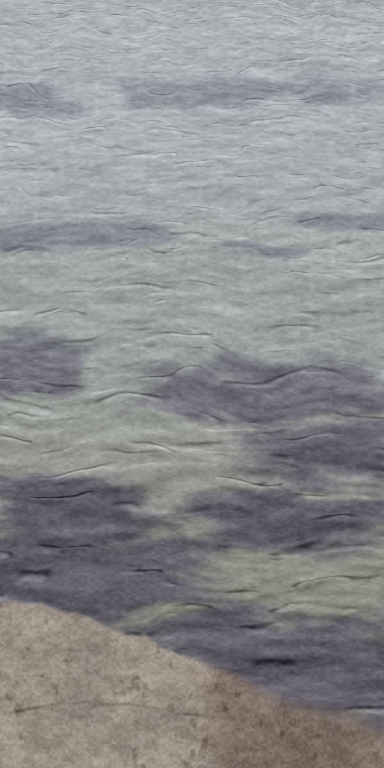
Give the GLSL for this texture, as a Shadertoy shader.

```glsl
// Rippled shallow water over dark weed beds, with a sloping rock at the shore.
// Positions are in canvas widths: x runs 0..1, y runs 0..2.

const vec3 FAR_WATER  = vec3(0.67, 0.69, 0.71);
const vec3 MID_WATER  = vec3(0.61, 0.63, 0.62);
const vec3 NEAR_WATER = vec3(0.55, 0.55, 0.51);
const vec3 FAR_WEED   = vec3(0.47, 0.48, 0.54);
const vec3 NEAR_WEED  = vec3(0.35, 0.34, 0.39);
const vec3 DRY_ROCK   = vec3(0.60, 0.56, 0.52);
const vec3 WET_ROCK   = vec3(0.49, 0.43, 0.395);
const float NEAR_PERIOD = 0.068;  // ripple cell height at the bottom
const float PERIOD_FALL = 0.026;  // loss of cell height per unit of height
const float RIPPLE_STRETCH = 2.9;
const float SLOPE_LIGHT = 0.30;
const float CREST_DARK = 0.17;
const float CREST_GLINT = 0.09;
const float WATER_GRAIN = 0.055;
const float ROCK_GRAIN = 0.09;

// Weed beds: centre xy, radii zw
const int BEDS = 12;
const vec4 BED[BEDS] = vec4[](
    vec4(0.08, 1.74, 0.17, 0.040), vec4(0.58, 1.765, 0.32, 0.036),
    vec4(0.21, 1.38, 0.25, 0.035), vec4(0.72, 1.345, 0.12, 0.030),
    vec4(0.91, 1.43, 0.11, 0.030), vec4(0.04, 1.05, 0.17, 0.090),
    vec4(0.70, 0.98, 0.31, 0.090), vec4(0.92, 0.82, 0.28, 0.100),
    vec4(0.20, 0.66, 0.25, 0.095), vec4(0.74, 0.64, 0.29, 0.085),
    vec4(0.22, 0.51, 0.42, 0.120), vec4(0.78, 0.27, 0.45, 0.150));

float hash(vec2 p) {
    return fract(sin(dot(p, vec2(127.1, 311.7))) * 43758.5453);
}

float noise(vec2 p) {
    vec2 i = floor(p), f = fract(p);
    f = f * f * (3.0 - 2.0 * f);
    return mix(mix(hash(i), hash(i + vec2(1, 0)), f.x),
               mix(hash(i + vec2(0, 1)), hash(i + vec2(1, 1)), f.x), f.y);
}

float fbm(vec2 p) {
    float sum = 0.0, amp = 0.5;
    for (int i = 0; i < 4; i++) {
        sum += amp * noise(p);
        p = mat2(0.8, 0.6, -0.6, 0.8) * p * 2.03 + 17.3;
        amp *= 0.5;
    }
    return sum / 0.9375;
}

float ellipse(vec2 p, vec2 centre, vec2 radii) {
    return length((p - centre) / radii);
}

// Ripple plane with perspective: cells shrink towards the top
vec2 ripplePlane(vec2 p) {
    float period = NEAR_PERIOD - PERIOD_FALL * p.y;
    vec2 q = vec2((p.x - 0.5) / (period * RIPPLE_STRETCH), -log(period) / PERIOD_FALL);
    q.y += 1.1 * noise(q * vec2(0.7, 0.3) + 5.0) + 0.35 * noise(q * vec2(1.6, 0.8) + 61.0);
    return q;
}

float waveHeight(vec2 q) {
    return 0.52 * noise(q) + 0.30 * noise(q * vec2(1.6, 1.9) + 9.0)
         + 0.18 * noise(q * vec2(3.3, 3.7) + 31.0);
}

// Thin broken crest lines: dark on the line, light just beside it
float crestLines(vec2 q) {
    float shade = 0.0;
    for (int i = 0; i < 3; i++) {
        float seed = 23.0 * float(i);
        vec2 s = q * (0.85 + 0.3 * float(i)) + seed;
        float h = noise(s) + 0.15 * noise(s * 3.1);
        float above = noise(s + vec2(0.0, 0.2)) + 0.15 * noise(s * 3.1 + vec2(0.0, 0.62));
        float steep = smoothstep(0.03, 0.13, h - above);
        float broken = smoothstep(0.38, 0.7, noise(s * vec2(0.9, 1.1) + 83.0));
        float line = smoothstep(0.11, 0.0, abs(h - 0.56));
        float glint = smoothstep(0.13, 0.0, abs(h - 0.73));
        shade += steep * broken * (CREST_GLINT * glint - CREST_DARK * line);
    }
    return shade;
}

float weedCover(vec2 p, vec2 q) {
    vec2 bent = p + vec2(0.11, 0.035) * (vec2(noise(q * 0.6 + 40.0), noise(q * 0.8 + 70.0)) - 0.5);
    float nearest = 10.0;
    for (int i = 0; i < BEDS; i++)
        nearest = min(nearest, ellipse(bent, BED[i].xy, BED[i].zw));
    nearest += 1.3 * (fbm(bent * vec2(7.0, 19.0)) - 0.5) + 0.35 * (noise(q * 1.3) - 0.5);
    float gap = smoothstep(1.2, 0.5, ellipse(bent, vec2(0.85, 0.475), vec2(0.36, 0.075)));
    return smoothstep(1.35, 0.65, nearest) * (1.0 - 0.85 * gap);
}

vec3 waterColour(vec2 p) {
    vec2 q = ripplePlane(p);
    float away = smoothstep(0.6, 1.6, p.y);
    vec3 sand = mix(NEAR_WATER, MID_WATER, smoothstep(0.4, 1.2, p.y));
    sand = mix(sand, FAR_WATER, smoothstep(1.1, 1.75, p.y));
    sand += 0.08 * (fbm(p * vec2(5.0, 12.0) + 3.0) - 0.5);
    vec3 weed = mix(NEAR_WEED, FAR_WEED, away);
    weed += 0.09 * (fbm(p * vec2(14.0, 30.0)) - 0.5);
    vec3 col = mix(sand, weed, weedCover(p, q) * mix(0.93, 0.55, away));

    // Sky light on the slopes, then crests and fine chop
    float slope = waveHeight(q) - waveHeight(q + vec2(0.0, 0.3));
    col += SLOPE_LIGHT * mix(1.0, 0.75, away) * slope * vec3(0.98, 1.0, 1.03);
    col += crestLines(q) * mix(1.0, 0.7, away);
    float chop = noise(p * vec2(75.0, 150.0)) + noise(p * vec2(130.0, 210.0) + 11.0) - 1.0;
    return col + WATER_GRAIN * chop;
}

vec3 rockColour(vec2 p) {
    float wet = smoothstep(0.48, 0.64, p.x + 0.14 * (fbm(p * 9.0) - 0.5));
    vec3 col = mix(DRY_ROCK, WET_ROCK, wet);
    col += 0.16 * (fbm(p * vec2(9.0, 16.0) + 2.0) - 0.5) * vec3(1.0, 0.95, 0.88);
    col += 0.15 * (fbm(p * vec2(40.0, 60.0)) - 0.5) + ROCK_GRAIN * (noise(p * 150.0) - 0.5);
    float crackY = 0.145 + 0.02 * sin(p.x * 7.0) + 0.03 * (fbm(p * 11.0) - 0.5);
    float crack = smoothstep(0.008, 0.0, abs(p.y - crackY)) * smoothstep(0.62, 0.5, p.x);
    float pits = smoothstep(0.68, 0.8, fbm(p * vec2(34.0, 26.0) + 50.0));
    return col - 0.18 * crack * noise(p * 22.0) - 0.10 * pits;
}

void mainImage(out vec4 fragColor, in vec2 fragCoord) {
    vec2 p = fragCoord / iResolution.xy * vec2(1.0, 2.0);
    // Shoreline falls to the right, where the rock slips under water
    float shore = 0.43 - 0.34 * smoothstep(0.0, 1.13, p.x) + 0.04 * (fbm(p * 13.0) - 0.5);
    float softness = mix(0.008, 0.04, smoothstep(0.4, 0.8, p.x));
    float rock = smoothstep(-softness, softness, shore - p.y);
    vec3 col = mix(waterColour(p), rockColour(p), rock);
    fragColor = vec4(clamp(col, 0.0, 1.0), 1.0);
}
```
